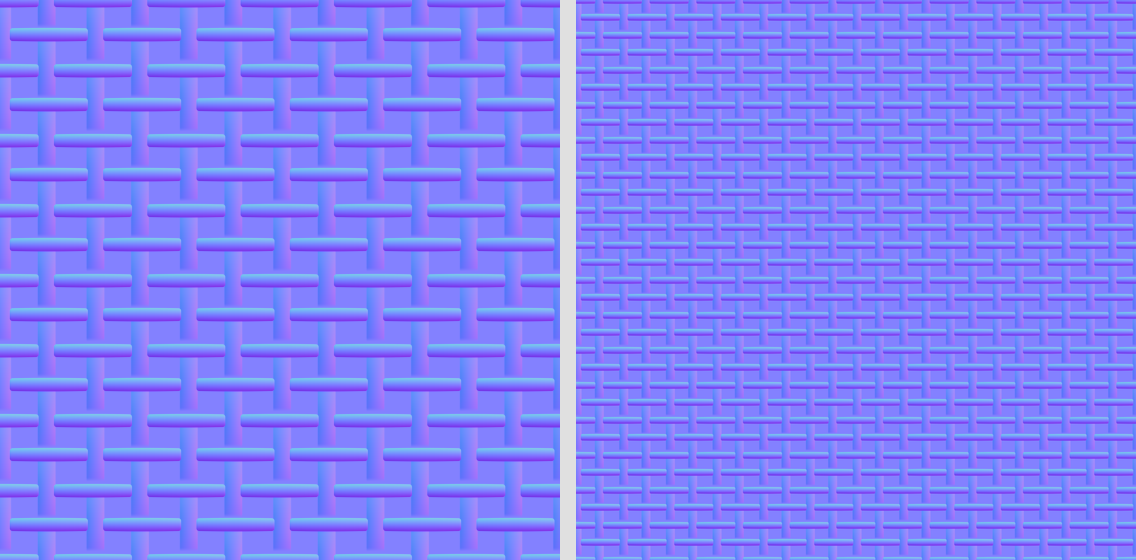
Left, the tile; right, the same tile 2 across and 2 down.
This texture map is drawn by a WebGL 1 fragment shader. Its source:

```glsl
precision highp float;
// Tangent-space normal map of a woven wire mesh, 6 by 8 weave cells.
uniform vec2 u_resolution;

const vec2 REPEATS = vec2(6.0, 8.0);
const vec2 BAR_HALF = vec2(0.0697, 0.0121);   // half length, half thickness
const float BAR_ROUND = 0.005;
const float WIRE_HALF = 0.0158;
const vec2 FLAT_TILT = vec2(0.025, 0.015);

// Offset from the nearest repeated centre, in canvas units.
vec2 offsetFrom(vec2 uv, vec2 centre) {
  return (fract(uv * REPEATS - centre + 0.5) - 0.5) / REPEATS;
}

float roundedBox(vec2 p, vec2 halfSize, float radius) {
  vec2 q = abs(p) - halfSize + radius;
  return length(max(q, 0.0)) + min(max(q.x, q.y), 0.0) - radius;
}

float coverage(float dist, float soft) {
  return 1.0 - smoothstep(-soft, soft, dist);
}

// Upright wire: rounded across, arched over its crossing, sinking at the foot.
vec2 addWire(vec2 tilt, vec2 p, float pixel) {
  float across = clamp(p.x / WIRE_HALF, -1.0, 1.0);
  float along = clamp(p.y / 0.048, -1.0, 1.0);
  float dip = smoothstep(0.2, 1.0, abs(along));
  vec2 wireTilt = vec2(across * mix(0.40, 0.30, dip), 0.13 * along);
  float foot = smoothstep(-0.049, -0.040, p.y);
  float mask = coverage(abs(p.x) - WIRE_HALF, max(pixel, 0.0016)) * foot;
  return mix(tilt, wireTilt, mask);
}

// Level bar: strongly rounded across, bowed slightly along its length.
vec2 addBar(vec2 tilt, vec2 p, float pixel) {
  float along = clamp(p.x / BAR_HALF.x, -1.0, 1.0);
  vec2 size = BAR_HALF * vec2(1.0, 1.0 - 0.07 * along * along);
  float across = clamp(p.y / size.y, -1.0, 1.0);
  float tip = smoothstep(0.94, 1.0, abs(along)) * sign(along);
  vec2 barTilt = vec2(0.07 * along + 0.10 * tip - 0.03, 0.64 * across);
  float mask = coverage(roundedBox(p, size, BAR_ROUND), max(pixel, 0.0009));
  return mix(tilt, barTilt, mask);
}

void main() {
  vec2 uv = gl_FragCoord.xy / u_resolution;
  float pixel = 0.75 / min(u_resolution.x, u_resolution.y);

  // Wires lie below, each passing through the gaps of one row of bars.
  vec2 tilt = FLAT_TILT;
  tilt = addWire(tilt, offsetFrom(uv, vec2(0.500, 0.990)), pixel);
  tilt = addWire(tilt, offsetFrom(uv, vec2(0.023, 0.505)), pixel);

  // Two staggered rows of bars.
  tilt = addBar(tilt, offsetFrom(uv, vec2(0.523, 0.505)), pixel);
  tilt = addBar(tilt, offsetFrom(uv, vec2(0.996, 0.990)), pixel);

  vec3 normal = vec3(tilt, sqrt(max(1.0 - dot(tilt, tilt), 0.0)));
  gl_FragColor = vec4(0.5 + 0.5 * normal, 1.0);
}
```
